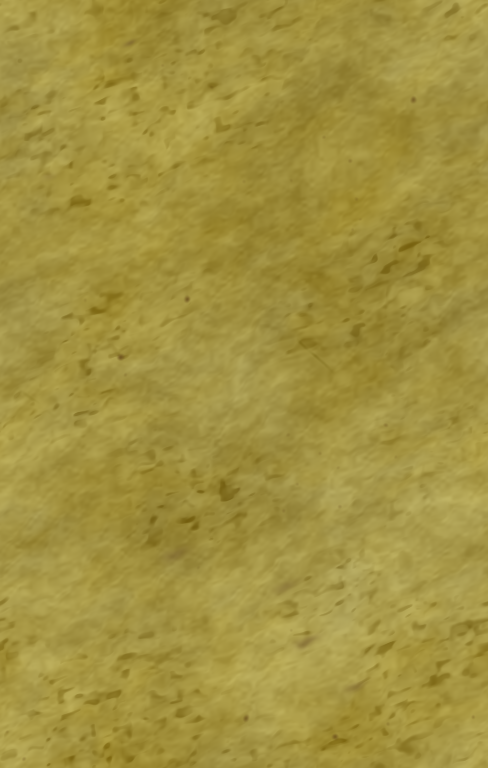
Reproduce this texture procedurally as a WebGL 1 fragment shader.

```glsl
precision highp float;
// Aged ochre parchment: soft mottling, short slanted flecks, a few stains, specks and scratches.
uniform vec2 u_resolution;

float hash(vec2 p) {
  return fract(sin(dot(p, vec2(127.1, 311.7))) * 43758.5453);
}

// Wraps a lattice cell; crossing the side edge also shifts it along the slant.
float cellHash(vec2 cell, vec2 count, float slant, float seed) {
  float turns = floor((cell.x + 0.5) / count.x);
  cell += turns * vec2(-count.x, slant);
  cell.y = floor(mod(cell.y + 0.5, count.y));
  return hash(cell + seed);
}

// Tiling value noise whose rows climb by a whole number of cells per tile.
float fibreNoise(vec2 uv, vec2 count, float slant, float seed) {
  vec2 p = uv * count - vec2(0.0, slant * uv.x);
  vec2 cell = floor(p);
  vec2 f = p - cell;
  f = f * f * (3.0 - 2.0 * f);
  float a = cellHash(cell, count, slant, seed);
  float b = cellHash(cell + vec2(1.0, 0.0), count, slant, seed);
  float c = cellHash(cell + vec2(0.0, 1.0), count, slant, seed);
  float d = cellHash(cell + vec2(1.0, 1.0), count, slant, seed);
  return mix(mix(a, b, f.x), mix(c, d, f.x), f.y) - 0.5;
}

// Shortest wrapped offset from a random spot, in canvas widths.
vec2 fromSpot(vec2 uv, float id) {
  vec2 spot = vec2(hash(vec2(id, 3.7)), hash(vec2(id, 8.2)));
  vec2 d = fract(uv - spot + 0.5) - 0.5;
  return d * vec2(1.0, u_resolution.y / u_resolution.x);
}

void main() {
  vec2 uv = gl_FragCoord.xy / u_resolution;

  // Slight wobble that hides the lattice without combing it into strands
  vec2 bend = vec2(fibreNoise(uv, vec2(7.0, 10.0), 2.0, 11.0),
                   fibreNoise(uv, vec2(7.0, 10.0), 2.0, 23.0));
  vec2 ripple = vec2(fibreNoise(uv, vec2(45.0, 70.0), 10.0, 31.0),
                     fibreNoise(uv, vec2(45.0, 70.0), 10.0, 47.0));
  vec2 cloud = uv + bend * vec2(0.07, 0.035) + ripple * vec2(0.022, 0.012);
  vec2 q = uv + bend * vec2(0.02, 0.012) + ripple * vec2(0.01, 0.005);

  // Mottling, from broad clouds to fine grain
  float tone = 0.61;
  tone += 0.66 * fibreNoise(cloud, vec2(3.0, 5.0), 1.0, 2.0);
  tone += 0.68 * fibreNoise(cloud, vec2(7.0, 14.0), 3.0, 5.0);
  tone += 0.60 * fibreNoise(cloud, vec2(14.0, 34.0), 7.0, 9.0);
  tone += 0.50 * fibreNoise(q, vec2(26.0, 68.0), 14.0, 14.0);
  tone += 0.45 * fibreNoise(q, vec2(47.0, 118.0), 24.0, 19.0);
  tone += 0.52 * fibreNoise(q, vec2(90.0, 200.0), 38.0, 27.0);

  // Short dark flecks gathered in patches
  float patches = smoothstep(-0.25, 0.3, fibreNoise(cloud, vec2(6.0, 11.0), 2.0, 71.0));
  float coarse = fibreNoise(q, vec2(30.0, 90.0), 19.0, 77.0);
  float small = fibreNoise(q, vec2(62.0, 150.0), 30.0, 83.0);
  tone -= 0.65 * patches * smoothstep(0.10, 0.50, coarse + 0.5 * small);
  tone -= 0.60 * patches * smoothstep(0.15, 0.45, small + 0.4 * coarse);
  vec3 color = mix(vec3(0.582, 0.512, 0.192), vec3(0.68, 0.62, 0.295), tone);

  // Greyer and yellower patches
  float grey = fibreNoise(cloud, vec2(4.0, 7.0), 2.0, 61.0)
             + 0.7 * fibreNoise(cloud, vec2(17.0, 36.0), 7.0, 67.0);
  color += grey * vec3(-0.008, 0.008, 0.06);

  // Soft stains drawn out along the fibres
  for (int i = 0; i < 7; i++) {
    float id = float(i) + 20.0;
    vec2 d = fromSpot(q, id);
    d = vec2(dot(d, vec2(0.91, 0.41)), dot(d, vec2(-0.41, 0.91)));
    float size = mix(0.012, 0.032, hash(vec2(id, 1.3)));
    float stain = exp(-dot(d, d * vec2(1.0, 6.0)) / (size * size));
    color = mix(color, vec3(0.45, 0.35, 0.17), 0.6 * stain * hash(vec2(id, 5.9)));
  }

  // Small brown specks, mostly faint
  for (int i = 0; i < 32; i++) {
    float id = float(i) + 50.0;
    float strength = pow(hash(vec2(id, 1.3)), 5.0);
    float radius = mix(0.004, 0.008, strength);
    float speck = 1.0 - smoothstep(0.0, 1.3, length(fromSpot(uv + ripple * 0.004, id)) / radius);
    color = mix(color, vec3(0.38, 0.26, 0.08), speck * mix(0.15, 0.75, strength));
  }

  // Faint, broken scratches across the fibres
  for (int i = 0; i < 2; i++) {
    float id = float(i) + 90.0;
    vec2 d = fromSpot(uv + bend * 0.02, id);
    float angle = -0.4 - 0.5 * hash(vec2(id, 1.3));
    vec2 along = vec2(cos(angle), sin(angle));
    float reach = mix(0.03, 0.08, hash(vec2(id, 5.9)));
    float gap = length(d - along * clamp(dot(d, along), -reach, reach));
    float wear = smoothstep(-0.4, 0.4, ripple.x) * (1.0 - smoothstep(0.3, 1.0, length(d) / reach));
    color -= 0.07 * wear * (1.0 - smoothstep(0.0, 0.005, gap));
  }

  gl_FragColor = vec4(color, 1.0);
}
```
